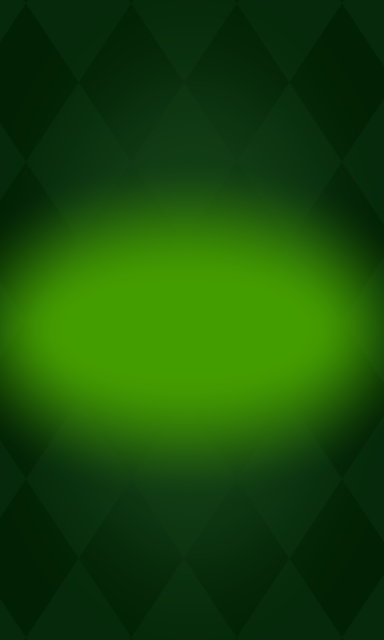
Write a Shadertoy shader that draws this background.

```glsl
// Dark green diamond pattern with a soft halo and a bright oval glow in the middle.

const vec3 EDGE_GREEN    = vec3(0.018, 0.160, 0.038);
const vec3 HALO_GREEN    = vec3(0.075, 0.250, 0.085);
const vec3 DIAMOND_GREEN = vec3(0.008, 0.125, 0.010);
const vec3 GLOW_GREEN    = vec3(0.263, 0.610, 0.000);

// Approximate signed distance to an ellipse, negative inside.
float ellipseDistance(vec2 p, vec2 radii) {
    float k = length(p / radii);
    float slope = length(p / (radii * radii));
    return k * (k - 1.0) / max(slope, 1e-4);
}

// Coverage of diamonds repeated over cells of the given size.
float diamondMask(vec2 p, vec2 cell, float pixel) {
    vec2 q = abs(fract(p / cell + 0.5) - 0.5);
    float d = q.x + q.y - 0.5;
    float blur = 1.2 * pixel / cell.x;
    return 1.0 - smoothstep(-blur, blur, d);
}

// Soft-edged ellipse: 1 in the core, 0 beyond the blur.
float softEllipse(vec2 p, vec2 radii, float blur) {
    return 1.0 - smoothstep(-blur, blur, ellipseDistance(p, radii));
}

void mainImage(out vec4 fragColor, in vec2 fragCoord) {
    // Centred coordinates, one unit per canvas height.
    vec2 p = (fragCoord - 0.5 * iResolution.xy) / iResolution.y;
    float pixel = 1.0 / iResolution.y;

    // Broad halo fading to the dark border.
    float radius = length(p / vec2(0.34, 0.56));
    vec3 color = mix(HALO_GREEN, EDGE_GREEN, smoothstep(0.3, 1.0, radius));

    // Diamonds grow stronger away from the centre.
    float diamonds = diamondMask(p - vec2(0.2344, 0.3711), vec2(0.1646, 0.2478), pixel);
    float strength = mix(0.08, 0.85, smoothstep(0.5, 1.05, radius));
    color = mix(color, DIAMOND_GREEN, diamonds * strength);

    // Bright oval glow.
    float glow = softEllipse(p - vec2(-0.0104, -0.0156), vec2(0.289, 0.172), 0.098);
    color = mix(color, GLOW_GREEN, glow);

    fragColor = vec4(color, 1.0);
}
```
